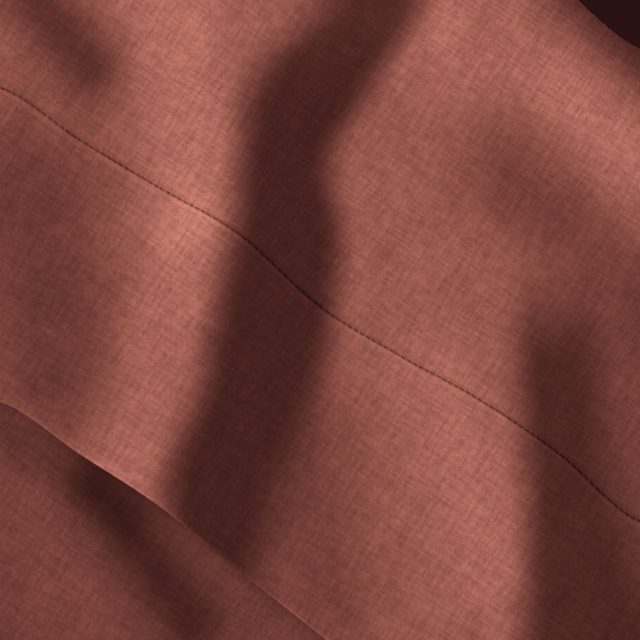
Write a Shadertoy shader that draws this texture.

```glsl
// Draped terracotta linen: soft folds of light and shade, a stitched seam and an overlapping hem.
// Smooth curves bound the deep folds, blurred capsules shape the light,
// and crossed, stretched value noise makes the weave.

// Curve heights or positions at nine even steps from 0 to 1.
const float SEAM[9] = float[9](.863, .781, .706, .633, .521, .444, .375, .290, .185);
const float HEM[9] = float[9](.372, .290, .208, .107, .008, -.09, -.19, -.29, -.39);
const float FOLD_LEFT[9] = float[9](.325, .28, .265, .306, .335, .362, .375, .40, .50);
const float FOLD_RIGHT[9] = float[9](.39, .414, .449, .492, .518, .531, .516, .586, .658);
const float SIDE_LEFT[9] = float[9](.82, .823, .823, .814, .81, .81, .77, .74, .72);
const float SIDE_RIGHT[9] = float[9](1.03, .99, .96, .948, .94, .95, .90, .84, .80);

float hash(vec2 p) {
    return fract(sin(dot(p, vec2(127.1, 311.7))) * 43758.5453);
}

float noise(vec2 p) {
    vec2 i = floor(p), f = fract(p);
    f = f * f * (3.0 - 2.0 * f);
    return mix(mix(hash(i), hash(i + vec2(1, 0)), f.x),
               mix(hash(i + vec2(0, 1)), hash(i + vec2(1, 1)), f.x), f.y);
}

float fbm(vec2 p) {
    float sum = 0.0, amp = 0.5;
    for (int i = 0; i < 4; i++) {
        sum += amp * noise(p);
        p = mat2(1.6, 1.2, -1.2, 1.6) * p;
        amp *= 0.5;
    }
    return sum;
}

// Catmull-Rom curve through nine knots.
float curve(float k[9], float t) {
    t = clamp(t, 0.0, 1.0) * 8.0;
    int i = min(int(t), 7);
    float f = t - float(i);
    float a = k[max(i - 1, 0)], b = k[i], c = k[i + 1], d = k[min(i + 2, 8)];
    return b + 0.5 * f * (c - a + f * (2.0 * a - 5.0 * b + 4.0 * c - d + f * (3.0 * (b - c) + d - a)));
}

// Blurred capsule from a to b.
float glow(vec2 p, vec2 a, vec2 b, float radius) {
    vec2 ab = b - a;
    vec2 d = p - a - ab * clamp(dot(p - a, ab) / dot(ab, ab), 0.0, 1.0);
    return exp(-dot(d, d) / (radius * radius));
}

float band(float x, float left, float right, float softLeft, float softRight) {
    return smoothstep(left - softLeft, left + softLeft, x)
         * (1.0 - smoothstep(right - softRight, right + softRight, x));
}

// Light on the upper cloth, 0 dark to 1 bright.
float upperTone(vec2 p) {
    float t = 0.66;
    t += 0.20 * glow(p, vec2(.27, 1.02), vec2(.30, .70), .08);
    t += 0.20 * glow(p, vec2(.28, .62), vec2(.18, .27), .075);
    t -= 0.33 * glow(p, vec2(.04, .70), vec2(.09, .42), .14);
    t -= 0.42 * glow(p, vec2(.04, 1.02), vec2(.14, .90), .055);
    t += 0.20 * glow(p, vec2(.72, .96), vec2(1.0, .75), .09);
    t -= 0.22 * glow(p, vec2(.80, .73), vec2(.98, .58), .09);
    t -= 0.65 * glow(p, vec2(.93, 1.03), vec2(1.06, .90), .075);
    t += 0.13 * glow(p, vec2(.68, .40), vec2(.77, .12), .075);
    t -= 0.25 * glow(p, vec2(.47, .28), vec2(.50, .04), .10);
    t -= 0.28 * glow(p, vec2(1.02, .46), vec2(1.02, .05), .09);
    float wobble = 0.02 * (fbm(p * 9.0) - 0.47);
    float fold = band(p.x + wobble, curve(FOLD_LEFT, p.y), curve(FOLD_RIGHT, p.y),
                      mix(.042, .065, smoothstep(.8, 1.0, p.y)), mix(.065, .04, smoothstep(.2, .55, p.y)));
    t = mix(t, 0.05, fold * mix(0.98, 0.82, smoothstep(.8, 1.0, p.y)));
    float side = band(p.x + wobble, curve(SIDE_LEFT, p.y), curve(SIDE_RIGHT, p.y), .04, .05);
    float sideDepth = 0.12 + 0.78 * (1.0 - smoothstep(.42, .60, p.y));
    return mix(t, 0.07, side * sideDepth);
}

// Light on the cloth below the hem.
float lowerTone(vec2 p) {
    return 0.37 - 0.30 * glow(p, vec2(.15, .24), vec2(.30, .03), .05)
                - 0.10 * glow(p, vec2(.0, .33), vec2(.20, .20), .04)
                + 0.06 * glow(p, vec2(.05, .20), vec2(.12, .04), .08);
}

// Crossed threads with uneven thickness, centred on zero.
float weave(vec2 p) {
    vec2 q = mat2(.84, .54, -.54, .84) * p;
    float threads = noise(q * vec2(45, 270)) + noise(q * vec2(270, 45) + 31.0) - 1.0;
    return 0.6 * threads + 0.55 * (noise(q * 340.0) - 0.5);
}

// Short dark stitches; d is distance across the seam, s is distance along it.
float stitches(float d, float s, float px) {
    float gap = abs(fract(s / .0115) - 0.5);
    float dash = 1.0 - 0.6 * smoothstep(.27, .43, gap);
    return dash * (1.0 - smoothstep(.0005, .0015 + px, abs(d)));
}

vec3 dye(float t) {
    return vec3(.24, .115, .105) + t * vec3(.54, .30, .26) + t * t * vec3(0, .075, .065);
}

void mainImage(out vec4 fragColor, in vec2 fragCoord) {
    vec2 p = fragCoord / iResolution.xy;
    float px = 1.0 / iResolution.y;

    // Two cloth layers meeting at the hem.
    float hem = (p.y - curve(HEM, p.x)) * 0.81;
    float upper = smoothstep(-px, px, hem);
    float tone = mix(lowerTone(p), upperTone(p), upper);
    tone -= 0.16 * (1.0 - upper) * exp(hem / .012);
    tone += 0.13 * upper * exp(-hem * hem / .000012);

    // Creases, woven threads and sparse slubs.
    float rumple = fbm(p * vec2(22, 15) + 2.0 * fbm(p * 8.0)) - 0.47;
    float worn = 0.08 + 0.16 * glow(p, vec2(.04, .78), vec2(.09, .44), .14);
    float light = 0.30 + 0.70 * clamp(tone, 0.0, 1.0);
    tone += light * (worn * rumple + 0.26 * weave(p));
    vec2 cell = floor(p * 28.0);
    vec2 slub = (fract(p * 28.0) - 0.5) * mat2(.8, .6, -.6, .8);
    tone -= 0.22 * light * step(0.975, hash(cell)) * exp(-dot(slub * slub, vec2(90, 900)));

    // Seam with a shallow pucker beside the thread.
    float slope = (curve(SEAM, p.x + .01) - curve(SEAM, p.x - .01)) / .02;
    float seam = (p.y - curve(SEAM, p.x)) / sqrt(1.0 + slope * slope);
    tone += light * 0.09 * (exp(-pow((seam + .005) / .004, 2.0)) - exp(-pow((seam - .003) / .004, 2.0)));
    tone -= (0.10 + 0.30 * light) * stitches(seam, p.x * 1.25, px);

    fragColor = vec4(dye(clamp(tone, -0.15, 1.08)), 1.0);
}
```
